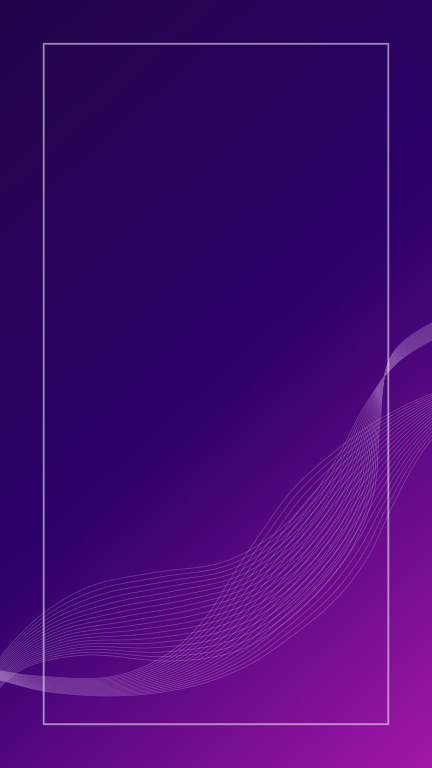
Write a WebGL 2 fragment shader that draws this background.

```glsl
#version 300 es
precision highp float;
// Violet diagonal gradient with a thin pale frame and two woven line ribbons.
// Each ribbon blends between two spline edges, measured on axes turned by
// 45 degrees so that every strand is a plain height function v(u).

#define CANVAS vec2(432.0, 768.0)   // size of the canvas in drawing units
#define STRANDS 18
#define STRAND_WIDTH 0.8
#define STRAND_ALPHA 0.30
#define INK_LIMIT 0.42
#define FRAME_HALF vec2(172.3, 340.2)
#define FRAME_WIDTH 1.9
#define FRAME_ALPHA 0.52
#define KNOT_START 50.0
#define KNOT_STEP 75.0

uniform vec2 u_resolution;
out vec4 outColor;

const int KNOTS = 13;
const vec3 INDIGO = vec3(0.135, 0.015, 0.290);
const vec3 BLUE_VIOLET = vec3(0.175, 0.000, 0.415);
const vec3 MAGENTA = vec3(0.635, 0.090, 0.655);
const vec3 LILAC = vec3(0.86, 0.70, 0.92);

// Heights of both edges (x: first strand, y: last strand) at even knots in u.
const vec2 TWISTED[KNOTS] = vec2[KNOTS](
    vec2(100, 80), vec2(112, 75), vec2(111, 26), vec2(90, -61), vec2(41, -118),
    vec2(-15, -139), vec2(-39, -142), vec2(-41, -131), vec2(-26, -98),
    vec2(-3, -35), vec2(8, 20), vec2(-9, 14), vec2(-40, -20));
const vec2 SWEEPING[KNOTS] = vec2[KNOTS](
    vec2(155, 140), vec2(60, 27), vec2(-18, -55), vec2(-52, -111), vec2(-56, -145),
    vec2(-40, -160), vec2(-25, -167), vec2(-14, -158), vec2(-18, -132),
    vec2(-30, -109), vec2(-55, -100), vec2(-95, -100), vec2(-140, -110));

// Catmull-Rom spline through the knots of a ribbon.
vec2 edgesAt(vec2 knots[KNOTS], float u) {
    float k = clamp((u - KNOT_START) / KNOT_STEP, 0.0, float(KNOTS) - 1.001);
    int i = int(k);
    float t = fract(k);
    vec2 a = knots[max(i - 1, 0)], b = knots[i];
    vec2 c = knots[i + 1], d = knots[min(i + 2, KNOTS - 1)];
    return b + 0.5 * t * (c - a + t * (2.0 * a - 5.0 * b + 4.0 * c - d
                          + t * (3.0 * (b - c) + d - a)));
}

// Antialiased coverage of a line of the given width at distance d.
float lineCover(float d, float width, float pixel) {
    return clamp(((width + pixel) * 0.5 - d) / pixel, 0.0, min(1.0, width / pixel));
}

// Summed coverage of all strands of one ribbon.
float ribbonInk(vec2 knots[KNOTS], vec2 p, float pixel) {
    float u = p.x + p.y, v = p.y - p.x;
    vec2 edges = edgesAt(knots, u);
    vec2 slopes = edgesAt(knots, u + 0.5) - edgesAt(knots, u - 0.5);
    float ink = 0.0;
    for (int i = 0; i < STRANDS; i++) {
        float s = float(i) / float(STRANDS - 1);
        float slope = mix(slopes.x, slopes.y, s);
        float d = abs(v - mix(edges.x, edges.y, s)) / sqrt(2.0 + 2.0 * slope * slope);
        ink += lineCover(d, STRAND_WIDTH, pixel);
    }
    return min(ink * STRAND_ALPHA, INK_LIMIT);
}

float boxDistance(vec2 p, vec2 halfSize) {
    vec2 q = abs(p) - halfSize;
    return length(max(q, 0.0)) + min(max(q.x, q.y), 0.0);
}

void main() {
    vec2 p = gl_FragCoord.xy / u_resolution * CANVAS;
    float pixel = CANVAS.x / u_resolution.x;

    // Three-stop gradient from the upper left to the lower right.
    vec2 axis = vec2(0.67, 0.74);
    float t = dot(vec2(p.x, CANVAS.y - p.y), axis) / dot(CANVAS, axis);
    vec3 color = mix(INDIGO, BLUE_VIOLET, clamp(t * 2.0, 0.0, 1.0));
    color = mix(color, MAGENTA, clamp(t * 2.0 - 1.0, 0.0, 1.0));

    // Ribbons.
    color = mix(color, LILAC, ribbonInk(TWISTED, p, pixel));
    color = mix(color, LILAC, ribbonInk(SWEEPING, p, pixel));

    // Frame.
    float edge = abs(boxDistance(p - CANVAS * 0.5, FRAME_HALF));
    color = mix(color, vec3(1.0), FRAME_ALPHA * lineCover(edge, FRAME_WIDTH, pixel));

    outColor = vec4(color, 1.0);
}
```
